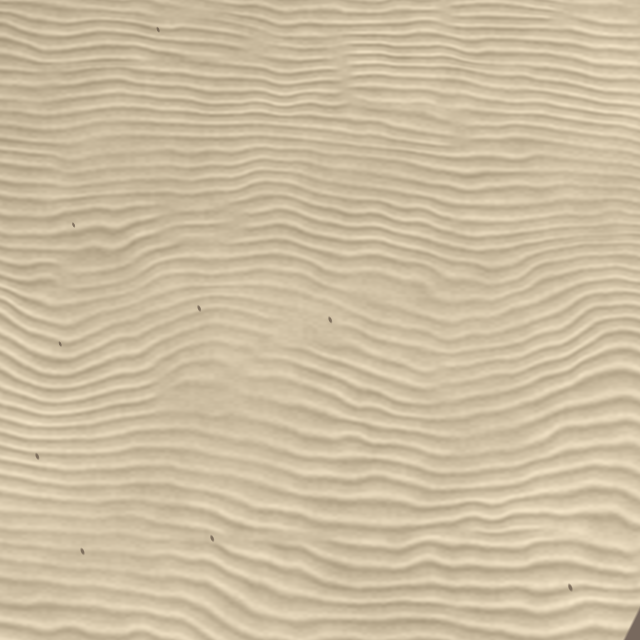
Write a WebGL 1 fragment shader that draws this texture.

```glsl
precision highp float;
uniform vec2 u_resolution;

const float TAU = 6.2831853;
const vec3 SAND = vec3(0.80, 0.74, 0.63);
const vec3 SPECK = vec3(0.42, 0.36, 0.30);
const vec3 CORNER = vec3(0.47, 0.41, 0.37);

float hash(vec2 p) {
  p = fract(p * vec2(0.1031, 0.1137));
  p += dot(p, p.yx + 33.33);
  return fract((p.x + p.y) * p.x * 17.3);
}

// Smooth value noise in -1..1
float noise(vec2 p) {
  vec2 cell = floor(p);
  vec2 f = p - cell;
  f = f * f * f * (f * (f * 6.0 - 15.0) + 10.0);
  float low = mix(hash(cell), hash(cell + vec2(1.0, 0.0)), f.x);
  float high = mix(hash(cell + vec2(0.0, 1.0)), hash(cell + 1.0), f.x);
  return 2.0 * mix(low, high, f.y) - 1.0;
}

float fbm(vec2 p) {
  float sum = 0.0;
  float weight = 0.55;
  for (int i = 0; i < 4; i++) {
    sum += weight * noise(p);
    p = mat2(1.6, 1.2, -1.2, 1.6) * p + 17.3;
    weight *= 0.5;
  }
  return sum;
}

// Ripple coordinates: one unit per crest, tighter with distance
vec2 rippleSpace(vec2 p) {
  return vec2(p.x * 32.0, p.y * (28.0 + 12.0 * p.y));
}

// Bending of the crests, in crest spacings
float crestBend(vec2 p, vec2 q) {
  float band = exp(-pow((p.y - 0.48) / 0.22, 2.0));
  float bend = 1.4 * band * sin(10.7 * (p.x - 0.28));
  bend -= 3.5 * p.x * (1.0 - 0.5 * band);
  bend += 1.1 * noise(q * vec2(0.13, 0.07) + 40.0);
  bend += 0.38 * noise(q * vec2(0.36, 0.24) + 70.0);
  bend += 0.17 * noise(q * vec2(0.85, 0.5) + 90.0);
  return bend;
}

// Rotating phase by a complex noise makes crests fork where it vanishes
float ripples(vec2 p, vec2 q) {
  float phase = TAU * (q.y - crestBend(p, q));
  vec2 wave = vec2(cos(phase), sin(phase));
  vec2 r = q * vec2(0.2, 0.3);
  vec2 twist = vec2(noise(r + 110.0) + 0.35, noise(r + 150.0));
  float size = length(twist);
  twist /= max(size, 0.001);
  wave = vec2(wave.x * twist.x - wave.y * twist.y,
              wave.x * twist.y + wave.y * twist.x);
  float slope = wave.y + 0.7 * wave.x * wave.y;
  float strength = 0.78 + 0.4 * noise(q * vec2(0.17, 0.22) + 200.0);
  return slope * strength * smoothstep(0.0, 0.4, size);
}

// Sparse upright specks, one candidate per cell
float specks(vec2 p, float count) {
  vec2 cell = floor(p * count);
  vec2 place = 0.2 + 0.6 * vec2(hash(cell + 11.0), hash(cell + 29.0));
  vec2 d = (fract(p * count) - place) / count;
  d.x += 0.3 * d.y;
  float present = step(0.55, hash(cell + 53.0));
  float radius = mix(0.7, 1.1, hash(cell + 71.0));
  float reach = length(d / vec2(0.0035, 0.0065)) / radius;
  return present * (1.0 - smoothstep(0.35, 1.1, reach));
}

void main() {
  vec2 p = gl_FragCoord.xy / u_resolution;
  vec2 q = rippleSpace(p);

  // Broad light, relief and grain
  float patches = fbm(p * vec2(3.2, 4.5) + 5.0);
  float lumps = fbm(q * vec2(0.7, 1.1) + 300.0);
  float grain = noise(p * vec2(130.0, 210.0) + 7.0);
  float tone = 0.05 * patches + 0.028 * lumps + 0.014 * grain;
  tone += 0.03 * (p.x - p.y);
  tone += 0.073 * ripples(p, q);
  vec3 color = SAND + tone * vec3(1.0, 1.0, 0.98);

  // Specks and the dark lower right corner
  color = mix(color, SPECK, 0.8 * specks(p, 5.0));
  float edge = p.x - 0.975 - 0.5 * p.y;
  color = mix(color, CORNER, smoothstep(-0.003, 0.003, edge));

  gl_FragColor = vec4(clamp(color, 0.0, 1.0), 1.0);
}
```
